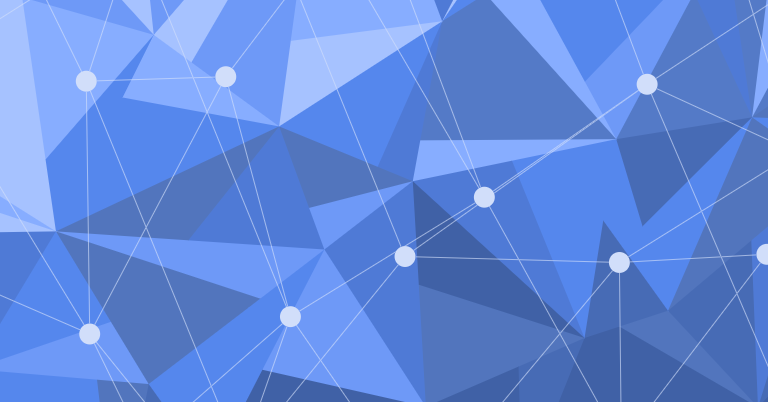
A WebGL 1 fragment shader for this background:

```glsl
precision highp float;
// Low-poly background: flat blue facets, pale at the upper left and deep at
// the lower right, under a thin network of lines and round nodes.
// Facets are split triangles of a jittered grid; nodes sit on a second grid.

uniform vec2 u_resolution;

const float FACET_CELL = 0.42;
const float NODE_CELL = 0.44;
const mat2 FACET_TURN = mat2(0.921, 0.389, -0.389, 0.921);

vec2 hash2(vec2 p) {
  vec3 q = fract(p.xyx * vec3(0.1031, 0.1030, 0.0973));
  q += dot(q, q.yzx + 33.33);
  return fract((q.xx + q.yz) * q.zy);
}

float cross2(vec2 a, vec2 b) {
  return a.x * b.y - a.y * b.x;
}

// Signed distance to the line through a and b, positive on its left
float lineSide(vec2 p, vec2 a, vec2 b) {
  return cross2(b - a, p - a) / max(length(b - a), 0.0001);
}

float segmentDistance(vec2 p, vec2 a, vec2 b) {
  vec2 ab = b - a;
  float t = clamp(dot(p - a, ab) / dot(ab, ab), 0.0, 1.0);
  return length(p - a - ab * t);
}

// Palette ordered from deep to pale; variant shifts the shade a little
vec3 facetColor(float tone, float variant) {
  if (tone < 0.20) return mix(vec3(0.25, 0.38, 0.65), vec3(0.28, 0.42, 0.71), variant);
  if (tone < 0.36) return mix(vec3(0.32, 0.46, 0.74), vec3(0.33, 0.48, 0.78), variant);
  if (tone < 0.63) return mix(vec3(0.31, 0.48, 0.84), vec3(0.335, 0.53, 0.93), variant);
  if (tone < 0.91) return mix(vec3(0.43, 0.60, 0.97), vec3(0.53, 0.68, 1.0), variant);
  return vec3(0.65, 0.76, 1.0);
}

// Facet colour weighted by its coverage of the pixel; coverage in alpha
vec4 facet(vec2 p, vec2 a, vec2 b, vec2 c, vec2 seed, float px, float aspect) {
  float inside = min(lineSide(p, a, b), min(lineSide(p, b, c), lineSide(p, c, a)));
  float cover = clamp(0.5 + inside / px, 0.0, 1.0);
  vec2 center = (a + b + c) / 3.0;
  float light = 0.5 * (1.0 - center.x / aspect + center.y);
  vec2 h = hash2(seed);
  return vec4(facetColor(light + (h.x - 0.5) * 0.65, step(0.5, h.y)), 1.0) * cover;
}

// Triangle cut in two from one corner to the opposite side
vec4 splitTriangle(vec2 p, vec2 a, vec2 b, vec2 c, vec2 seed, float px, float aspect) {
  vec2 h = hash2(seed + 51.0);
  if (h.x < 0.5) {
    vec2 first = a;
    a = b;
    b = c;
    c = first;
  }
  vec2 cut = mix(b, c, 0.25 + 0.5 * h.y);
  return facet(p, a, b, cut, seed + 7.0, px, aspect)
       + facet(p, a, cut, c, seed + 23.0, px, aspect);
}

vec2 facetVertex(vec2 cell) {
  return FACET_TURN * (cell + (hash2(cell + 117.0) - 0.5) * 0.72) * FACET_CELL;
}

vec3 facets(vec2 p, float px, float aspect) {
  vec2 home = floor(p * FACET_TURN / FACET_CELL);
  vec4 sum = vec4(0.0);
  for (int j = -1; j <= 1; j++) {
    for (int i = -1; i <= 1; i++) {
      vec2 cell = home + vec2(float(i), float(j));
      vec2 a = facetVertex(cell);
      vec2 b = facetVertex(cell + vec2(1.0, 0.0));
      vec2 c = facetVertex(cell + vec2(1.0, 1.0));
      vec2 d = facetVertex(cell + vec2(0.0, 1.0));
      vec2 seed = cell * 3.0 + 211.0;
      // Divide each quad along its shorter diagonal
      if (distance(a, c) < distance(b, d)) {
        sum += splitTriangle(p, a, b, c, seed, px, aspect);
        sum += splitTriangle(p, a, c, d, seed + 1.0, px, aspect);
      } else {
        sum += splitTriangle(p, b, c, d, seed, px, aspect);
        sum += splitTriangle(p, b, d, a, seed + 1.0, px, aspect);
      }
    }
  }
  return sum.rgb / max(sum.a, 0.001);
}

vec2 nodePosition(vec2 cell) {
  return (cell + 0.5 + (hash2(cell + 71.0) - 0.5) * 0.7) * NODE_CELL;
}

// Coverage by the lines and dots of the network
float network(vec2 p, float px) {
  vec2 home = floor(p / NODE_CELL);
  float lineGap = 1.0;
  for (int j = -1; j <= 2; j++) {
    for (int i = -1; i <= 0; i++) {
      vec2 cell = home + vec2(float(i), float(j));
      vec2 node = nodePosition(cell);
      for (int k = 0; k < 4; k++) {
        vec2 link = k == 0 ? vec2(1.0, 0.0) : k == 1 ? vec2(0.0, 1.0)
                  : k == 2 ? vec2(1.0, 1.0) : vec2(1.0, -2.0);
        if (hash2(cell + 31.0 * float(k) + 13.0).x < 0.66)
          lineGap = min(lineGap, segmentDistance(p, node, nodePosition(cell + link)));
      }
    }
  }
  float line = clamp(0.5 + (0.00125 - lineGap) / px, 0.0, 1.0);
  float dot_ = clamp(0.5 + (0.026 - distance(p, nodePosition(home))) / px, 0.0, 1.0);
  return max(line * 0.65, dot_);
}

void main() {
  float px = 1.0 / u_resolution.y;
  vec2 p = gl_FragCoord.xy * px;
  vec3 color = facets(p, px, u_resolution.x * px);
  gl_FragColor = vec4(mix(color, vec3(0.82, 0.87, 0.98), network(p, px)), 1.0);
}
```
